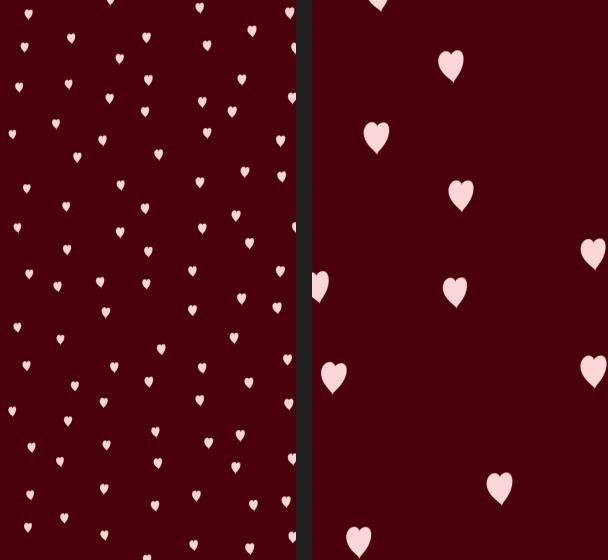
Left, the full canvas; right, a detail of the centre.
Write a Shadertoy shader that draws this pattern.

```glsl
// Small pale pink hearts scattered loosely over a deep burgundy ground.

vec2 hash2(vec2 p) {
    vec3 q = fract(p.xyx * vec3(0.1031, 0.1030, 0.0973));
    q += dot(q, q.yzx + 33.33);
    return fract((q.xx + q.yz) * q.zy);
}

// Approximate distance to a pointed heart of half width 1.
float heart(vec2 p) {
    p.x -= 0.07 * p.y * p.y;                   // slightly bent tail
    p.y = p.y / 1.12 + 0.2;
    float side = sqrt(p.x * p.x + 0.001);
    vec2 q = vec2(side, p.y - 0.7 * sqrt(side));
    float len = length(q);
    vec2 slope = vec2(q.x - q.y * 0.35 / sqrt(side), q.y) / max(len, 0.01);
    return (len - 1.0) / max(1.0, length(slope));
}

// Distance to the nearest heart of a staggered, jittered grid.
float scatteredHearts(vec2 p) {
    const float spacing = 0.149;
    float nearest = 1.0;
    float column = floor(p.x / spacing);
    for (float i = -1.0; i <= 1.0; i++) {
        float x = column + i;
        float stagger = 0.5 * mod(x, 2.0);
        float row = floor(p.y / spacing - stagger);
        for (float j = -1.0; j <= 1.0; j++) {
            vec2 cell = vec2(x, row + j);
            vec2 jitter = hash2(cell + 17.0) - 0.5;
            vec2 center = (cell + vec2(0.5, 0.5 + stagger) + 0.5 * jitter) * spacing;
            vec2 vary = hash2(cell + 71.0) - 0.5;

            // Hearts grow a little towards the right.
            float size = 0.0128 + 0.0025 * center.x + 0.001 * vary.x;
            float tilt = 0.22 * vary.y;
            float c = cos(tilt), s = sin(tilt);
            vec2 local = mat2(c, -s, s, c) * (p - center) / size;
            nearest = min(nearest, heart(local) * size);
        }
    }
    return nearest;
}

void mainImage(out vec4 fragColor, in vec2 fragCoord) {
    vec3 burgundy = vec3(0.29, 0.0, 0.04);
    vec3 palePink = vec3(0.98, 0.84, 0.84);

    vec2 p = fragCoord / iResolution.x;
    float edge = 0.75 / iResolution.x;
    float cover = 1.0 - smoothstep(-edge, edge, scatteredHearts(p));
    fragColor = vec4(mix(burgundy, palePink, cover), 1.0);
}
```
